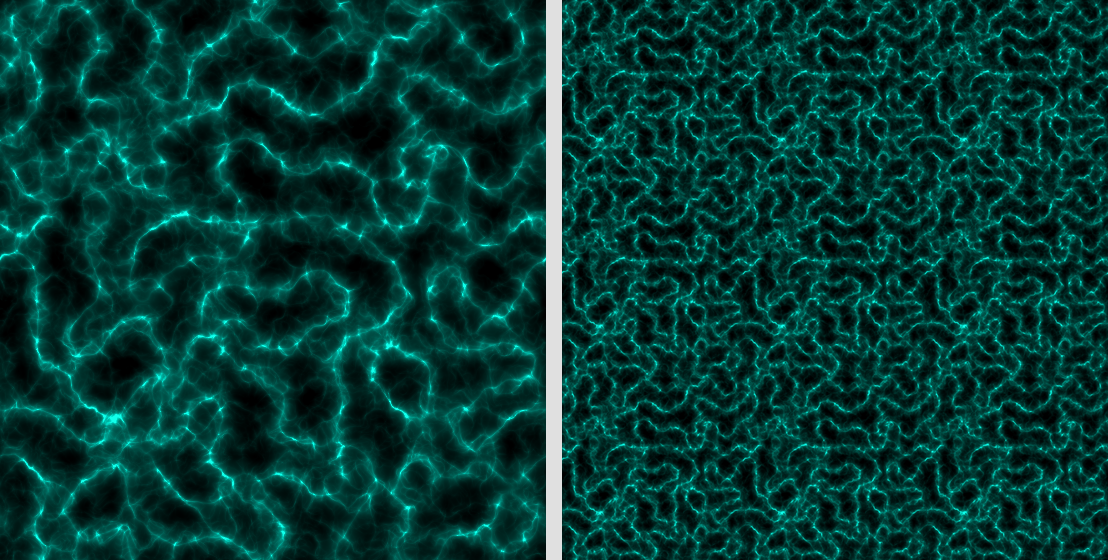
Left: one tile. Right: repeated 3 by 3.
This texture is drawn by a WebGL 1 fragment shader. Its source:

```glsl
precision highp float;
// Seamless web of glowing teal filaments over black hollows, from ridged gradient noise.

uniform vec2 u_resolution;

const float BASE_CELLS = 9.0;     // lattice cells across the tile
const float OCTAVE_GAIN = 0.8;    // strength of each finer web
const float FAINT_SHARE = 0.32;   // how much of a finer web survives in the hollows
const float NOISE_SCALE = 1.53;   // brings the noise to a deviation near one third
const float CORE_WIDTH = 0.03;    // thickness of the bright thread, in noise units

// Sine-free hash, two values in 0..1
vec2 hash2(vec2 cell, float seed) {
  vec3 q = fract(vec3(cell.xyx + seed * 17.31) * vec3(0.1031, 0.1030, 0.0973));
  q += dot(q, q.yzx + 33.33);
  return fract((q.xx + q.yz) * q.zy);
}

// Slope of one lattice corner, wrapped at the period
float cornerSlope(vec2 cell, vec2 offset, float period, float seed) {
  vec2 gradient = hash2(mod(cell, period), seed) * 2.0 - 1.0;
  return dot(normalize(gradient + 0.0001), offset);
}

// Gradient noise that repeats after a whole number of cells
float tileNoise(vec2 p, float period, float seed) {
  vec2 cell = floor(p);
  vec2 f = p - cell;
  vec2 fade = f * f * f * (f * (f * 6.0 - 15.0) + 10.0);
  vec2 e = vec2(1.0, 0.0);
  float low = mix(cornerSlope(cell, f, period, seed),
                  cornerSlope(cell + e.xy, f - e.xy, period, seed), fade.x);
  float high = mix(cornerSlope(cell + e.yx, f - e.yx, period, seed),
                   cornerSlope(cell + e.xx, f - e.xx, period, seed), fade.x);
  return NOISE_SCALE * mix(low, high, fade.y);
}

// Wide halo plus a thin core where the noise crosses zero
float ridge(float n, float width) {
  float softness = 0.25 * width;
  float away = sqrt(n * n + softness * softness);
  float halo = max(1.0 - away, 0.0);
  float core = width / (width + away);
  return 0.68 * halo * halo + 0.32 * core;
}

// Finer webs are strongest where the coarser ones already glow
float filamentWeb(vec2 uv) {
  float total = 0.0;
  float weight = 1.0;
  float cells = BASE_CELLS;
  float width = CORE_WIDTH;
  for (int i = 0; i < 5; i++) {
    float seed = float(i) + 1.0;
    vec2 shift = vec2(0.37, 0.61) * seed;
    float thread = ridge(tileNoise(uv * cells + shift, cells, seed), width);
    total += weight * thread;
    weight *= OCTAVE_GAIN * mix(FAINT_SHARE, 1.0, thread);
    cells *= 2.0;
    width *= 1.3;
  }
  return total;
}

// Wrapped offset that bends the threads
vec2 warp(vec2 uv, float cells, float amount, float seed) {
  vec2 p = uv * cells;
  return amount * vec2(tileNoise(p, cells, seed), tileNoise(p, cells, seed + 1.0));
}

// Linear haze with a steep rise on the threads and knots
float glowCurve(float web) {
  return clamp(0.31 * web - 0.06 + 0.006 * pow(web, 6.0), 0.0, 1.0);
}

vec3 tealRamp(float glow) {
  float red = 0.6 * max(glow - 0.88, 0.0);
  float blue = glow * (0.87 + 0.05 * glow);
  return vec3(red, glow, blue);
}

void main() {
  vec2 uv = gl_FragCoord.xy / u_resolution;
  vec2 bend = warp(uv, 16.0, 0.008, 11.0) + warp(uv, 48.0, 0.004, 21.0);
  float web = filamentWeb(uv + bend);
  gl_FragColor = vec4(tealRamp(glowCurve(web)), 1.0);
}
```
